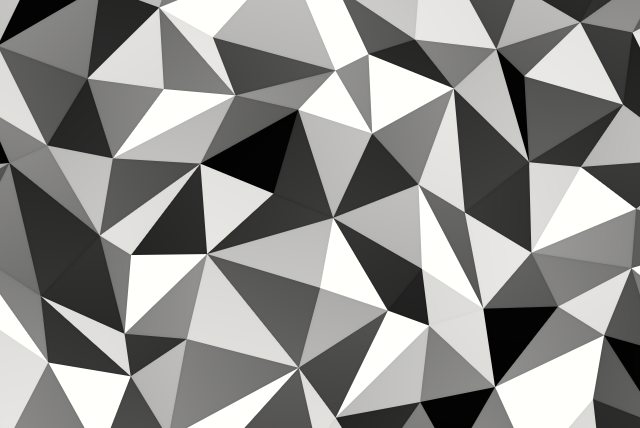
Reproduce this background procedurally as a WebGL 2 fragment shader.

```glsl
#version 300 es
precision highp float;
// Low-poly mosaic of flat grey facets, from black to white.
// A turned, jittered lattice is cut into triangles; each one gets a tone
// from a weighted grey scale, a faint slope of light and smooth edges.

uniform vec2 u_resolution;
out vec4 fragColor;

#define ROWS 5.6          // lattice cells per canvas height
#define TURN 0.38         // lattice rotation in radians
#define JITTER 0.80       // vertex displacement, below 1 keeps cells simple
#define SEED 17.0         // lattice offset, picks another layout
#define TONE_MIX 0.40     // randomness added to the even spread of tones
#define TONE_SPAN 0.10    // tone variation inside one band
#define SLOPE 0.22        // light gradient across a facet
#define RIM 0.16          // darkening along facet edges
#define RIM_WIDTH 0.014   // rim falloff in cells
#define WARMTH vec3(1.003, 1.0, 0.988)

float hash(vec2 p) {
    return fract(sin(dot(p, vec2(127.1, 311.7))) * 43758.5453);
}

float cross2(vec2 a, vec2 b) {
    return a.x * b.y - a.y * b.x;
}

// Twice the signed area, positive when counter-clockwise
float area(vec2 a, vec2 b, vec2 c) {
    return cross2(b - a, c - a);
}

vec2 latticeVertex(vec2 id) {
    vec2 offset = vec2(hash(id), hash(id + 41.3)) - 0.5;
    return id + JITTER * offset;
}

// Distance to the line a-b, negative on its left side
float edgeDistance(vec2 p, vec2 a, vec2 b) {
    return -cross2(normalize(b - a), p - a);
}

float triangleDistance(vec2 p, vec2 a, vec2 b, vec2 c) {
    return max(edgeDistance(p, a, b),
           max(edgeDistance(p, b, c), edgeDistance(p, c, a)));
}

// Grey level for a rank in 0..1; the thresholds set the area shares
float greyScale(float rank, float variation) {
    float spread = TONE_SPAN * (variation - 0.5);
    if (rank < 0.06) return 0.01;
    if (rank < 0.24) return 0.18 + spread;
    if (rank < 0.40) return 0.34 + spread;
    if (rank < 0.58) return 0.52 + spread;
    if (rank < 0.71) return 0.73 + spread;
    if (rank < 0.87) return 0.88 + 0.5 * spread;
    return 1.0;
}

// Adds one facet as (tone * coverage, coverage)
vec2 facet(vec2 p, vec2 a, vec2 b, vec2 c, vec2 id, float side, float pixel) {
    float dist = triangleDistance(p, a, b, c);
    float coverage = clamp(0.5 - dist / pixel, 0.0, 1.0);
    vec2 key = id + side * vec2(7.7, 3.1);
    float rank = fract(dot(id, vec2(0.382, 0.755)) + 0.45 * side
                       + TONE_MIX * hash(key + 5.9));
    float tone = greyScale(rank, hash(key + 23.7));

    // Mid greys carry the slope and rim, black and white stay flat
    float softness = tone * (1.0 - tone);
    float angle = 6.2832 * hash(key + 61.1);
    vec2 light = vec2(cos(angle), sin(angle));
    tone += SLOPE * softness * dot(p - (a + b + c) / 3.0, light);
    tone -= RIM * softness * exp(min(dist, 0.0) / RIM_WIDTH);
    return vec2(tone, 1.0) * coverage;
}

void main() {
    // Canvas heights, turned into lattice cells
    vec2 uv = gl_FragCoord.xy / u_resolution.y;
    float cs = cos(TURN), sn = sin(TURN);
    vec2 p = mat2(cs, sn, -sn, cs) * uv * ROWS + SEED;
    float pixel = ROWS / u_resolution.y;

    vec2 sum = vec2(0.0);
    for (int j = -1; j <= 1; j++) {
        for (int i = -1; i <= 1; i++) {
            vec2 id = floor(p) + vec2(i, j);
            vec2 a = latticeVertex(id);
            vec2 b = latticeVertex(id + vec2(1.0, 0.0));
            vec2 c = latticeVertex(id + vec2(1.0, 1.0));
            vec2 d = latticeVertex(id + vec2(0.0, 1.0));

            // Random diagonal, always one that lies inside the cell
            float fitAC = min(area(a, b, c), area(a, c, d));
            float fitBD = min(area(a, b, d), area(b, c, d));
            if (fitAC * mix(0.4, 2.0, hash(id + 83.9)) > fitBD) {
                sum += facet(p, a, b, c, id, 0.0, pixel);
                sum += facet(p, a, c, d, id, 1.0, pixel);
            } else {
                sum += facet(p, a, b, d, id, 0.0, pixel);
                sum += facet(p, b, c, d, id, 1.0, pixel);
            }
        }
    }

    float tone = sum.x / max(sum.y, 0.0001);
    fragColor = vec4(clamp(tone * WARMTH, 0.0, 1.0), 1.0);
}
```
